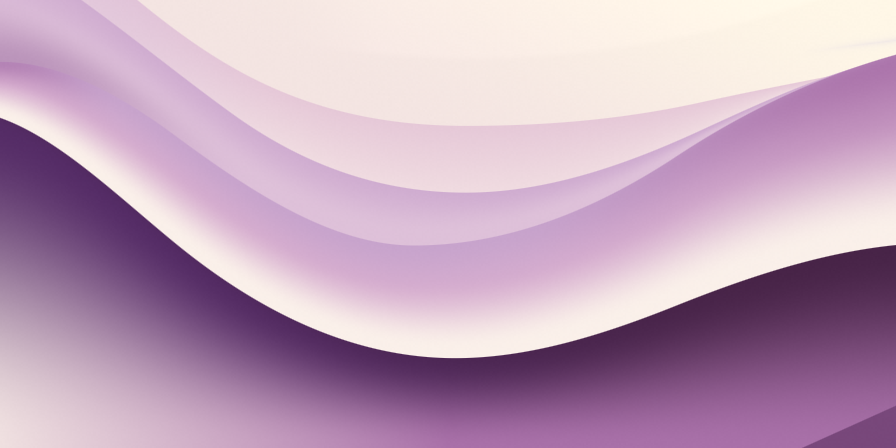
Write a Shadertoy shader that draws this background.

```glsl
// Layered silk-like waves: a cream sky, two translucent veils, a glowing ribbon
// and a deep plum hill. Each wave is a smooth cubic curve through five knots;
// layers are painted back to front, shaded by the depth between their edges.

// Wave knots: x, height, slope (canvas runs 0..1 on both axes)
const vec3 HILL[5] = vec3[5](vec3(0.0, 0.737, -0.70), vec3(0.195, 0.458, -1.64),
    vec3(0.508, 0.2005, 0.0), vec3(0.755, 0.318, 0.80), vec3(1.0, 0.453, 0.20));
const vec3 RIBBON[5] = vec3[5](vec3(0.0, 0.862, 0.0), vec3(0.195, 0.698, -1.48),
    vec3(0.462, 0.452, 0.0), vec3(0.755, 0.651, 1.32), vec3(1.0, 0.878, 0.56));
const vec3 NEAR_VEIL[5] = vec3[5](vec3(0.0, 1.117, -1.10), vec3(0.26, 0.745, -1.44),
    vec3(0.52, 0.570, 0.0), vec3(0.781, 0.708, 0.92), vec3(1.0, 0.872, 0.40));
const vec3 FAR_VEIL[5] = vec3[5](vec3(0.0, 1.286, -2.0), vec3(0.26, 0.849, -1.14),
    vec3(0.521, 0.719, 0.0), vec3(0.781, 0.771, 0.44), vec3(1.0, 0.859, 0.40));

// Palette
const vec3 BLUSH = vec3(0.955, 0.895, 0.885);
const vec3 CREAM = vec3(1.0, 0.97, 0.905);
const vec3 RIBBON_LIGHT = vec3(0.98, 0.94, 0.915);
const vec3 ROSE = vec3(0.84, 0.68, 0.81);
const vec3 LILAC = vec3(0.78, 0.64, 0.80);
const vec3 ORCHID = vec3(0.66, 0.44, 0.66);
const vec3 VEIL_PINK = vec3(0.90, 0.785, 0.845);
const vec3 VEIL_PALE = vec3(0.94, 0.86, 0.88);
const vec3 VEIL_MAUVE = vec3(0.82, 0.685, 0.82);
const vec3 VEIL_SOFT = vec3(0.87, 0.755, 0.85);
const vec3 VEIL_SHADE = vec3(0.73, 0.58, 0.73);
const vec3 INDIGO_PLUM = vec3(0.33, 0.17, 0.40);
const vec3 DARK_PLUM = vec3(0.28, 0.14, 0.28);
const vec3 MIST = vec3(0.94, 0.88, 0.88);
const vec3 CORNER = vec3(0.47, 0.28, 0.48);

const float RIM_WIDTH = 0.012;
const float RIM_STRENGTH = 0.22;
const float GRAIN = 0.006;

float hash(vec2 p) {
    return fract(sin(dot(p, vec2(127.1, 311.7))) * 43758.5453);
}

// Height of the cubic Hermite curve through the knots
float wave(float x, vec3 knots[5]) {
    float height = knots[0].y;
    for (int i = 0; i < 4; i++) {
        vec3 a = knots[i], b = knots[i + 1];
        float width = b.x - a.x;
        float t = clamp((x - a.x) / width, 0.0, 1.0);
        float u = 1.0 - t;
        float segment = mix(a.y, b.y, t * t * (3.0 - 2.0 * t))
                      + width * t * u * (a.z * u - b.z * t);
        if (x >= a.x) height = segment;
    }
    return height;
}

// Antialiased coverage, one where d is positive
float cover(float d) {
    return clamp(0.5 + d / max(fwidth(d), 1e-5), 0.0, 1.0);
}

// Fading tint just below an edge
float rim(float depth) {
    return RIM_STRENGTH * exp(-max(depth, 0.0) / RIM_WIDTH);
}

vec3 skyColor(vec2 p) {
    float warmth = smoothstep(0.35, 1.15, p.x * 0.85 + (p.y - 0.7) * 0.9);
    vec3 color = mix(BLUSH, CREAM, warmth);
    // Faint folds
    float fold = p.y - (0.885 + 0.25 * (p.x - 0.9));
    color -= vec3(0.05, 0.05, 0.0) * smoothstep(0.88, 1.0, p.x)
           * exp(-abs(fold) / 0.006);
    float crease = p.y - (0.86 + 0.9 * (p.x - 0.53) * (p.x - 0.53));
    color += 0.012 * smoothstep(0.0, 0.02, crease) * smoothstep(0.3, 0.45, p.x);
    return color;
}

vec3 ribbonColor(float x, float t) {
    vec3 top = mix(LILAC, ORCHID, smoothstep(0.55, 1.0, x));
    top = mix(top, ORCHID, 0.8 * (1.0 - smoothstep(0.0, 0.14, x)));
    vec3 middle = mix(ROSE, top, 0.35 * smoothstep(0.6, 1.0, x));
    vec3 color = mix(RIBBON_LIGHT, middle, smoothstep(0.08, 0.68, t));
    return mix(color, top, smoothstep(0.5, 1.05, t));
}

vec3 hillColor(float x, float depth) {
    vec3 top = mix(INDIGO_PLUM, DARK_PLUM, smoothstep(0.1, 0.9, x));
    vec3 bottom = mix(MIST, ORCHID, clamp(x * 2.0, 0.0, 1.0));
    return mix(top, bottom, smoothstep(0.0, 1.0, depth));
}

void mainImage(out vec4 fragColor, in vec2 fragCoord) {
    vec2 p = fragCoord / iResolution.xy;
    float hill = wave(p.x, HILL), ribbon = wave(p.x, RIBBON);
    float nearVeil = wave(p.x, NEAR_VEIL), farVeil = wave(p.x, FAR_VEIL);

    // Sky and the two veils
    vec3 color = skyColor(p);
    float farDepth = clamp((farVeil - p.y) / max(farVeil - nearVeil, 0.02), 0.0, 1.0);
    vec3 farColor = mix(VEIL_PINK, VEIL_PALE, farDepth);
    farColor = mix(farColor, VEIL_SOFT, 0.7 * (1.0 - smoothstep(0.1, 0.35, p.x)));
    color = mix(color, farColor, cover(farVeil - p.y));

    float nearDepth = clamp((nearVeil - p.y) / max(nearVeil - ribbon, 0.02), 0.0, 1.0);
    vec3 nearColor = mix(VEIL_MAUVE, VEIL_SOFT, smoothstep(0.0, 0.8, nearDepth));
    float leftShade = 1.0 - smoothstep(0.0, 0.3, p.x);
    nearColor = mix(nearColor, VEIL_SHADE, leftShade * smoothstep(0.4, 1.0, nearDepth));
    nearColor = mix(nearColor, LILAC, rim(nearVeil - p.y));
    color = mix(color, nearColor, cover(nearVeil - p.y));

    // Ribbon, bright along its lower side
    vec3 silk = ribbonColor(p.x, (p.y - hill) / (ribbon - hill));
    silk = mix(silk, LILAC, rim(ribbon - p.y));
    color = mix(color, silk, cover(ribbon - p.y));

    // Hill and the dark fold in its corner
    vec3 plum = hillColor(p.x, 1.0 - p.y / hill);
    plum = mix(plum, DARK_PLUM, rim(hill - p.y));
    float corner = 0.9 * (p.x - 0.895) - p.y;
    plum = mix(plum, CORNER, cover(corner));
    color = mix(color, plum, cover(hill - p.y));

    color += GRAIN * (hash(floor(p * vec2(512.0, 256.0))) - 0.5);
    fragColor = vec4(color, 1.0);
}
```
